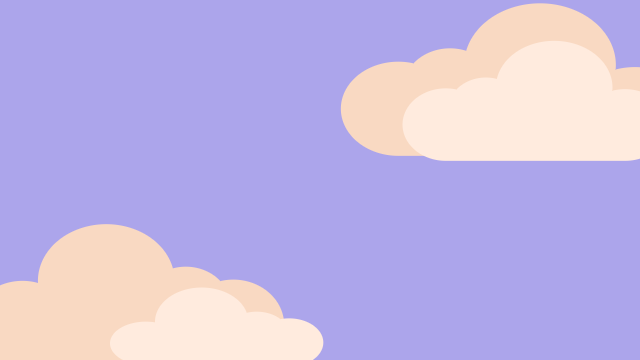
A WebGL 2 fragment shader for this background:

```glsl
#version 300 es
precision highp float;
// Flat pastel sky with two pairs of layered clouds in opposite corners.
// Each cloud is the union of four elliptical lobes and a flat base,
// measured on a 16 by 9 canvas and blended with smooth edges.

uniform vec2 u_resolution;
out vec4 outColor;

const vec2 CANVAS = vec2(16.0, 9.0);
const vec3 SKY = vec3(0.675, 0.647, 0.922);
const vec3 PEACH = vec3(0.976, 0.851, 0.761);
const vec3 CREAM = vec3(1.0, 0.922, 0.871);

// Approximate distance to an ellipse; lobe holds center and radii.
float lobeDistance(vec2 p, vec4 lobe) {
    vec2 q = (p - lobe.xy) / lobe.zw;
    float k = length(q);
    return k * (k - 1.0) / max(length(q / lobe.zw), 1e-4);
}

// Distance to a box given by its lower left and upper right corners.
float boxDistance(vec2 p, vec2 low, vec2 high) {
    vec2 d = abs(p - 0.5 * (low + high)) - 0.5 * (high - low);
    return length(max(d, 0.0)) + min(max(d.x, d.y), 0.0);
}

// Four lobes from left to right, joined by a base between the outer centers.
float cloudDistance(vec2 p, vec4 a, vec4 b, vec4 c, vec4 d, vec2 baseSpan) {
    float lobes = min(min(lobeDistance(p, a), lobeDistance(p, b)),
                      min(lobeDistance(p, c), lobeDistance(p, d)));
    float base = boxDistance(p, vec2(a.x, baseSpan.x), vec2(d.x, baseSpan.y));
    return min(lobes, base);
}

// Lay a flat colour over the scene wherever the distance is negative.
vec3 paint(vec3 under, vec3 tint, float dist, float pixel) {
    return mix(under, tint, clamp(0.5 - dist / pixel, 0.0, 1.0));
}

void main() {
    vec2 p = gl_FragCoord.xy / u_resolution * CANVAS;
    float pixel = CANVAS.y / u_resolution.y;

    // Upper right pair
    float upperBack = cloudDistance(p,
        vec4(9.958, 6.281, 1.437, 1.177), vec4(11.25, 6.75, 1.188, 1.042),
        vec4(13.5, 7.375, 1.896, 1.542), vec4(15.875, 6.292, 1.437, 1.031),
        vec2(5.104, 6.5));
    float upperFront = cloudDistance(p,
        vec4(11.146, 5.885, 1.083, 0.906), vec4(12.146, 6.229, 0.958, 0.833),
        vec4(13.854, 6.812, 1.458, 1.167), vec4(15.625, 5.875, 1.083, 0.896),
        vec2(4.979, 6.4));

    // Lower left pair, cut off by the canvas edge
    float lowerBack = cloudDistance(p,
        vec4(0.562, 0.833, 1.292, 1.146), vec4(2.656, 1.979, 1.708, 1.417),
        vec4(4.646, 1.333, 1.125, 1.0), vec4(5.833, 0.875, 1.271, 1.135),
        vec2(-1.0, 0.9));
    float lowerFront = cloudDistance(p,
        vec4(3.646, 0.417, 0.896, 0.542), vec4(5.042, 0.958, 1.167, 0.854),
        vec4(6.417, 0.625, 0.812, 0.583), vec4(7.229, 0.437, 0.854, 0.604),
        vec2(-0.15, 0.6));

    // Back clouds first, then the paler front ones
    vec3 color = paint(SKY, PEACH, min(upperBack, lowerBack), pixel);
    color = paint(color, CREAM, min(upperFront, lowerFront), pixel);
    outColor = vec4(color, 1.0);
}
```
